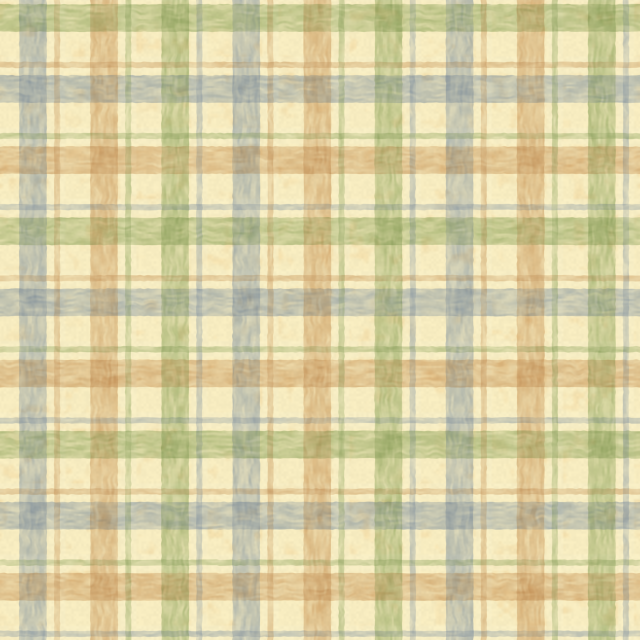
This pattern is drawn by a WebGL 1 fragment shader. Its source:

```glsl
precision highp float;

uniform vec2 u_resolution;

#define REPEATS 3.0
#define CREAM vec3(0.968, 0.925, 0.752)
#define BLUE vec3(0.80, 0.84, 0.925)
#define ORANGE vec3(0.915, 0.84, 0.765)
#define GREEN vec3(0.81, 0.862, 0.765)
#define WIDE_HALF 0.193
#define THIN_HALF 0.041
#define THIN_OFFSET 0.34
#define THIN_STRENGTH 0.8
#define STREAK 1.0
#define BLOTCH 0.4
#define CROSS_SOFTEN 0.87

float hash(vec2 p) {
    vec3 q = fract(p.xyx * 0.1031);
    q += dot(q, q.yzx + 33.33);
    return fract((q.x + q.y) * q.z);
}

// Value noise over the unit square; wraps for whole cell counts
float noise(vec2 uv, vec2 cells, float seed) {
    vec2 p = uv * cells;
    vec2 i = floor(p);
    vec2 f = fract(p);
    f = f * f * (3.0 - 2.0 * f);
    vec2 a = mod(i, cells) + seed;
    vec2 b = mod(i + 1.0, cells) + seed;
    return mix(mix(hash(a), hash(vec2(b.x, a.y)), f.x),
               mix(hash(vec2(a.x, b.y)), hash(b), f.x), f.y);
}

// Brushed fibres running along the second axis, centred on zero
float fibres(vec2 uv, float seed) {
    uv.x += 0.006 * (noise(uv, vec2(48.0, 72.0), seed + 7.0) - 0.5);
    float fine = noise(uv, vec2(256.0, 64.0), seed);
    float broad = noise(uv, vec2(120.0, 36.0), seed + 31.0);
    return 0.6 * fine + 0.4 * broad - 0.5;
}

vec3 yarn(float index) {
    float i = mod(index + 0.5, 3.0);
    return i < 1.0 ? BLUE : (i < 2.0 ? ORANGE : GREEN);
}

float stripe(float x, float halfWidth, float blur) {
    return 1.0 - smoothstep(-blur, blur, abs(x) - halfWidth);
}

// Stripes across the first axis: rgb is the tint, a the coverage
vec4 stripes(vec2 uv, float centre, float first, float dir, float pixel, float seed) {
    float s = uv.x * REPEATS * 3.0 - centre + 0.5;
    float index = first + dir * floor(s);
    float x = fract(s) - 0.5;
    float blur = max(pixel * REPEATS * 3.0 * 0.75, 0.008);
    x += 0.012 * (noise(uv, vec2(9.0, 160.0), seed + 53.0) - 0.5);

    float wide = stripe(x, WIDE_HALF, blur);
    float thin = stripe(x - THIN_OFFSET, THIN_HALF, blur) * THIN_STRENGTH;
    float wear = 1.0 + STREAK * fibres(uv, seed);
    vec3 tint = mix(vec3(1.0), yarn(index), wide * wear);
    tint *= mix(vec3(1.0), yarn(index + 1.0), thin * wear);
    return vec4(tint, wide + thin);
}

// Paler ground on both sides of a thin stripe
float paleBand(float u, float centre) {
    float x = fract(u * REPEATS * 3.0 - centre + 0.5) - 0.5;
    return stripe(x - THIN_OFFSET, 0.115, 0.02);
}

void main() {
    vec2 uv = gl_FragCoord.xy / u_resolution;
    vec2 pixel = 1.0 / u_resolution;
    vec2 centre = vec2(0.463, 0.748);

    // Mottled paper ground
    float mottle = 0.65 * noise(uv, vec2(42.0), 11.0) + 0.35 * noise(uv, vec2(110.0), 87.0);
    vec3 ground = mix(CREAM, vec3(0.93, 0.80, 0.56), BLOTCH * smoothstep(0.55, 0.95, mottle));
    float pale = max(paleBand(uv.x, centre.x), paleBand(uv.y, centre.y));
    ground = mix(ground, CREAM * vec3(1.0, 1.01, 1.035), 0.6 * pale);

    // Translucent warp and weft, softened where they cross
    vec4 warp = stripes(uv, centre.x, 0.0, 1.0, pixel.x, 3.0);
    vec4 weft = stripes(uv.yx, centre.y, 1.0, -1.0, pixel.y, 140.0);
    vec3 tint = pow(warp.rgb * weft.rgb, vec3(mix(1.0, CROSS_SOFTEN, warp.a * weft.a)));

    // Fine grain
    float grain = noise(uv, vec2(256.0), 211.0) - 0.5;
    gl_FragColor = vec4(ground * tint * (1.0 + 0.03 * grain), 1.0);
}
```
